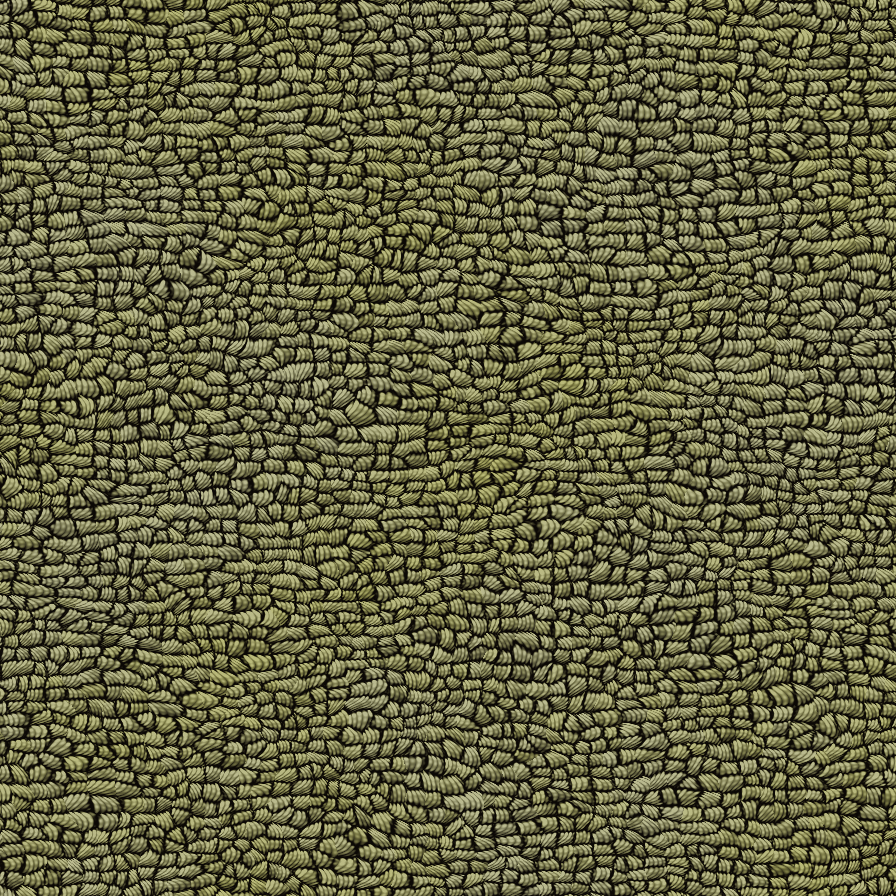
A three.js fragment shader for this texture:

```glsl
// Looped pile carpet in olive yarn: warped rows of small plump loops.
// Cellular noise places the loops, some joined sideways into longer ones;
// each is lit from above and combed with slanted, fraying fibres.

#define LOOPS vec2(50.0, 66.0)   // loops across and up the canvas
#define JITTER vec2(0.72, 0.5)   // scatter of loop centres
#define MERGE 0.3                // share of side joints left open
#define WARP 0.32                // bending of the rows, in loops
#define STRANDS 3.7              // fibres per loop width
#define FRAY 0.13                // raggedness of loop outlines
#define GAP 0.19                 // width of the dark seams
#define RELIEF 0.62              // strength of the light from above
#define SHADOW vec3(0.045, 0.032, 0.018)
#define OLIVE vec3(0.72, 0.72, 0.38)
#define PALE vec3(0.73, 0.73, 0.56)

varying vec2 vUv;

vec2 hash2(vec2 p) {
  vec2 q = vec2(dot(p, vec2(127.1, 311.7)), dot(p, vec2(269.5, 183.3)));
  return fract(sin(q) * 43758.5);
}

// Layered sines, roughly -1 to 1
float waves(vec2 p) {
  return 0.5 * sin(p.x + 1.7 * sin(p.y * 0.8))
       + 0.3 * sin(p.y * 1.9 - p.x * 1.3 + 2.0)
       + 0.2 * sin(p.x * 3.1 + p.y * 2.7 + 4.0);
}

vec2 loopCentre(vec2 id) {
  return id + 0.5 + JITTER * (hash2(id) - 0.5);
}

// Two neighbours in a row may share one long loop
bool joined(vec2 a, vec2 b) {
  vec2 side = abs(a - b);
  return side.y < 0.5 && side.x < 1.5 && hash2(min(a, b) + 71.0).x < MERGE;
}

vec2 nearestLoop(vec2 p) {
  vec2 best = floor(p);
  float nearest = 9.0;
  for (int j = -1; j <= 1; j++) {
    for (int i = -1; i <= 1; i++) {
      vec2 id = floor(p) + vec2(float(i), float(j));
      vec2 away = p - loopCentre(id);
      float d = dot(away, away);
      if (d < nearest) {
        nearest = d;
        best = id;
      }
    }
  }
  return best;
}

// Distance from p to the closest seam around its loop
float seamDistance(vec2 p, vec2 id) {
  vec2 centre = loopCentre(id);
  float d = 1.0;
  for (int j = -1; j <= 1; j++) {
    for (int i = -1; i <= 1; i++) {
      vec2 other = id + vec2(float(i), float(j));
      if ((i != 0 || j != 0) && !joined(id, other)) {
        vec2 c = loopCentre(other);
        d = min(d, dot(0.5 * (centre + c) - p, normalize(c - centre)));
      }
    }
  }
  return d;
}

// Slanted yarn fibres, each with its own brightness, 0 to 1
float fibres(vec2 offset, vec2 id) {
  vec2 rnd = hash2(id + 19.0);
  float slant = mix(-0.95, 0.85, rnd.x);
  float across = STRANDS * (offset.x + slant * offset.y
               + 0.7 * offset.y * offset.y) + 9.0 * rnd.y;
  float tone = hash2(id + floor(across) * 3.7).y;
  float ridge = sin(3.14159 * fract(across));
  float fleck = 0.18 * sin(offset.y * 19.0 + tone * 40.0);
  return ridge * (0.5 + 0.5 * tone + fleck);
}

void main() {
  // Bend the grid gently at two scales
  vec2 p = vUv * LOOPS;
  p += WARP * vec2(waves(p * 0.75), waves(p.yx * 0.62 + 5.0));
  p += 2.0 * WARP * vec2(waves(p * 0.19 + 3.0), waves(p.yx * 0.17 + 8.0));

  // Loop shape with frayed edges
  vec2 id = nearestLoop(p);
  vec2 offset = p - loopCentre(id);
  float fibre = fibres(offset, id);
  float d = seamDistance(p, id) + FRAY * (fibre - 0.5);
  float body = smoothstep(0.01, GAP, d);

  // Light from above, fibre relief and uneven yarn
  vec2 yarn = hash2(id + 43.0);
  float light = 0.48 + RELIEF * dot(offset, vec2(-0.15, 1.0));
  light += 0.62 * (fibre - 0.1) + 0.12 * (yarn.x - 0.5);
  float tone = clamp(body * light, 0.0, 1.0);

  // Broad olive and grey patches, paler on highlights
  float tint = 0.36 + 0.25 * waves(vUv * 9.0 + 1.0) + 0.4 * (yarn.y - 0.5);
  tint += 0.5 * smoothstep(0.55, 1.0, tone);
  vec3 wool = mix(OLIVE, PALE, clamp(tint, 0.0, 1.0));
  gl_FragColor = vec4(mix(SHADOW, wool, tone), 1.0);
}
```
